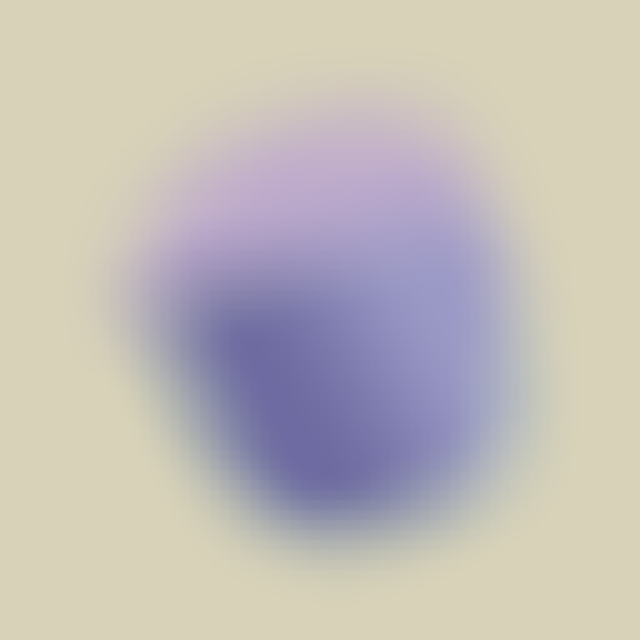
Give the GLSL for this background, as a Shadertoy shader.

```glsl
// Soft blurred blob on cream: a mauve cap over a blue-violet body, faintly tiled.
#define CREAM vec3(0.847, 0.824, 0.722)
#define MAUVE vec3(0.748, 0.672, 0.800)
#define DEEP_BLUE vec3(0.428, 0.418, 0.630)
#define PALE_BLUE vec3(0.605, 0.600, 0.775)
#define GREEN_TINT vec3(-0.012, 0.018, 0.002)
#define CAP_BLUR 0.125
#define BODY_BLUR 0.120
#define TILES 64.0
#define TILE_STRENGTH 0.45
#define CORNERS 6

// Blurred convex polygon: product of soft half-planes, corners counterclockwise.
float softPolygon(vec2 p, vec2 corners[CORNERS], float blur) {
    float mask = 1.0;
    for (int i = 0; i < CORNERS; i++) {
        vec2 a = corners[i];
        vec2 side = normalize(corners[(i + 1) % CORNERS] - a);
        float inside = dot(p - a, vec2(-side.y, side.x));
        mask *= smoothstep(-blur, blur, inside);
    }
    return mask;
}

// Pulls each point toward its tile centre, with a softened step between tiles.
vec2 tilePoint(vec2 p) {
    vec2 offset = fract(p * TILES) - 0.5;
    vec2 ramp = smoothstep(0.38, 0.5, abs(offset)) * 0.5 * sign(offset);
    return p + TILE_STRENGTH * (ramp - offset) / TILES;
}

void mainImage(out vec4 fragColor, in vec2 fragCoord) {
    vec2 uv = tilePoint(fragCoord / iResolution.xy);

    vec2 capCorners[CORNERS] = vec2[CORNERS](
        vec2(0.195, 0.500), vec2(0.800, 0.500), vec2(0.800, 0.640),
        vec2(0.705, 0.822), vec2(0.385, 0.822), vec2(0.195, 0.640));
    vec2 bodyCorners[CORNERS] = vec2[CORNERS](
        vec2(0.232, 0.532), vec2(0.380, 0.185), vec2(0.525, 0.135),
        vec2(0.805, 0.260), vec2(0.810, 0.570), vec2(0.735, 0.685));

    float cap = softPolygon(uv, capCorners, CAP_BLUR);
    float body = softPolygon(uv, bodyCorners, BODY_BLUR);

    // The body lightens toward the upper right
    float lightness = smoothstep(0.40, 0.76, uv.x + 0.6 * (uv.y - 0.42));
    vec3 bodyColor = mix(DEEP_BLUE, PALE_BLUE, lightness);

    // Layers, then a faint green rim where the body meets the cream
    vec3 color = mix(CREAM, MAUVE, cap);
    color = mix(color, bodyColor, body);
    color += GREEN_TINT * 4.0 * body * (1.0 - body) * (1.0 - cap);

    fragColor = vec4(color, 1.0);
}
```
